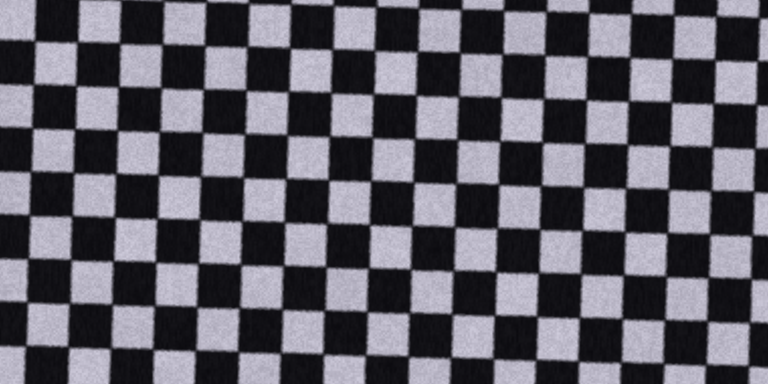
Reproduce this pattern procedurally as a Shadertoy shader.

```glsl
// Slightly tilted black and pale lilac checkered cloth with soft, fuzzy edges.

// Lengths are in canvas heights, with y measured down from the top edge.
const vec2  PITCH      = vec2(0.1108, 0.1135);  // size of one check
const vec2  ORIGIN     = vec2(0.0951, 0.1049);  // one grid crossing
const vec2  SKEW       = vec2(0.030, -0.028);   // lean of columns and rows
const float INSET      = 0.015;                 // pale check shrink, in checks
const float SOFTNESS   = 0.062;                 // edge half width, in checks
const float WOBBLE     = 0.022;                 // ragged edge, in checks
const float FUZZ_FREQ  = 130.0;
const float GRAIN_FREQ = 190.0;
const vec2  WEAVE_FREQ = vec2(170.0, 60.0);
const float PALE_GRAIN = 0.085;
const float DARK_GRAIN = 0.030;
const float TILE_SHIFT = 0.025;                 // brightness change per check
const float STAIN      = 0.035;
const vec3  PALE       = vec3(0.735, 0.722, 0.785);
const vec3  DARK       = vec3(0.065, 0.062, 0.080);

float hash(vec2 p) {
    uvec2 q = uvec2(ivec2(floor(p))) * uvec2(1597u, 3812u);
    uint n = (q.x ^ q.y ^ 9277u) * 747796u;
    n = (n ^ (n >> 15)) * 277803u;
    n = (n ^ (n >> 13)) * 668265u;
    return float((n ^ (n >> 16)) & 65535u) / 65535.0;
}

float valueNoise(vec2 p) {
    vec2 i = floor(p);
    vec2 f = fract(p);
    f = f * f * (3.0 - 2.0 * f);
    float low  = mix(hash(i), hash(i + vec2(1, 0)), f.x);
    float high = mix(hash(i + vec2(0, 1)), hash(i + vec2(1, 1)), f.x);
    return mix(low, high, f.y);
}

// Noise centred on zero.
float signedNoise(vec2 p) {
    return valueNoise(p) - 0.5;
}

// Soft coverage of every second check along both axes.
float tiles(vec2 grid, vec2 soft) {
    vec2 d = abs(mod(grid + 0.5, 2.0) - 1.0);
    float halfSize = 0.5 - INSET;
    vec2 cover = 1.0 - smoothstep(halfSize - soft, halfSize + soft, d);
    return cover.x * cover.y;
}

void mainImage(out vec4 fragColor, in vec2 fragCoord) {
    vec2 p = fragCoord / iResolution.y;
    p.y = 1.0 - p.y;

    // Skewed grid with ragged thread edges
    vec2 grid = (p + SKEW * p.yx - ORIGIN) / PITCH;
    vec2 fuzz = vec2(signedNoise(p * FUZZ_FREQ),
                     signedNoise(p * FUZZ_FREQ + 37.0));
    vec2 ragged = grid + WOBBLE * fuzz;

    // Two interleaved sets of pale checks
    vec2 soft = max(vec2(SOFTNESS), 1.0 / (iResolution.y * PITCH));
    float pale = tiles(ragged, soft) + tiles(ragged + 1.0, soft);

    // Cloth grain, weave streaks and uneven dye
    float grain = signedNoise(p * GRAIN_FREQ) + 0.5 * signedNoise(p * 75.0 + 11.0);
    float weave = signedNoise(p * WEAVE_FREQ + 53.0);
    float tone = TILE_SHIFT * (hash(floor(grid)) - 0.5)
               + STAIN * signedNoise(p * 9.0 + 5.0);

    vec3 paleCloth = PALE + PALE_GRAIN * grain + tone;
    vec3 darkCloth = DARK + DARK_GRAIN * (weave + 0.5 * grain);
    fragColor = vec4(clamp(mix(darkCloth, paleCloth, pale), 0.0, 1.0), 1.0);
}
```
